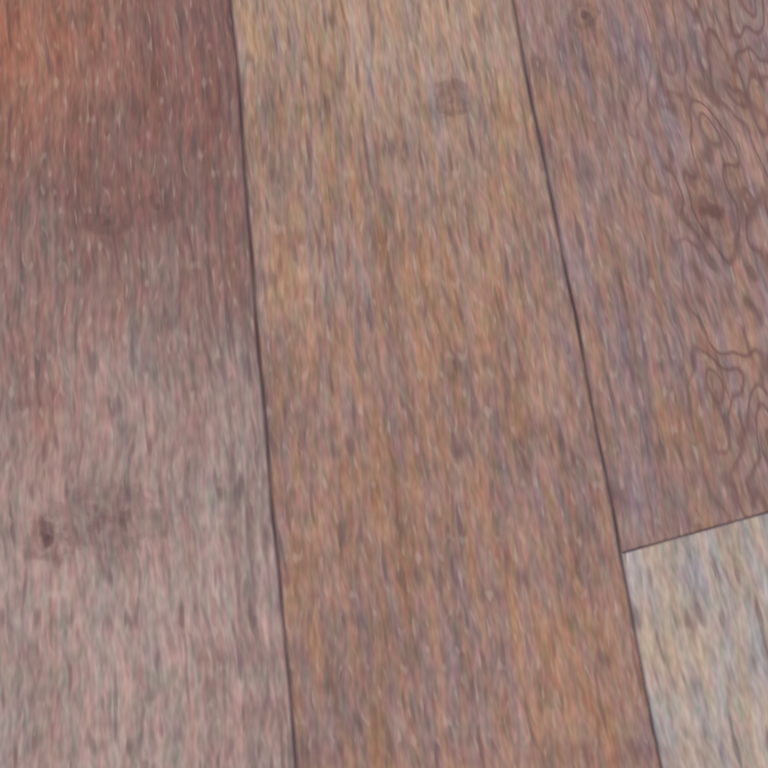
Reproduce this texture procedurally as a three.js fragment shader.

```glsl
// Weathered oak floor: three slanting planks with grain, knots and dark joints.
varying vec2 vUv;

vec2 gradientAt(vec2 cell) {
  float h = fract(sin(dot(cell, vec2(127.1, 311.7))) * 43758.55);
  return vec2(cos(6.2832 * h), sin(6.2832 * h));
}

// Gradient noise, roughly -0.7 to 0.7
float noise(vec2 p) {
  vec2 i = floor(p), f = fract(p);
  vec2 u = f * f * f * (f * (f * 6.0 - 15.0) + 10.0);
  vec2 e = vec2(1.0, 0.0);
  float a = dot(gradientAt(i), f);
  float b = dot(gradientAt(i + e.xy), f - e.xy);
  float c = dot(gradientAt(i + e.yx), f - e.yx);
  float d = dot(gradientAt(i + e.xx), f - e.xx);
  return mix(mix(a, b, u.x), mix(c, d, u.x), u.y);
}

float fbm(vec2 p) {
  float sum = 0.0, amp = 1.0;
  for (int i = 0; i < 3; i++) {
    sum += amp * noise(p);
    p = p * 2.1 + 7.3;
    amp *= 0.5;
  }
  return sum;
}

// Ragged dark spot with faint rings
float knot(vec2 p, vec2 centre, vec2 size) {
  vec2 q = (p - centre) / size;
  float d = length(q) + 0.5 * fbm(p * 45.0);
  return exp(-d * d) * (0.72 + 0.28 * cos(d * 7.0));
}

// Thin dark joint at signed distance d
float joint(float d, float width) {
  return exp(-d * d / (width * width));
}

void main() {
  vec2 p = vUv;

  // Two long joints that spread apart towards the viewer
  float wobble = 0.004 * noise(vec2(p.y * 9.0, 2.5));
  float seamA = 0.384 - 0.084 * p.y + wobble;
  float seamB = 0.862 - 0.194 * p.y - wobble;
  float across = (p.x - seamA) / (seamB - seamA);
  float left = 1.0 - smoothstep(-0.0015, 0.0015, p.x - seamA);
  float right = smoothstep(-0.0015, 0.0015, p.x - seamB);
  float endLine = p.y - 0.28 - 0.28 * (p.x - 0.81);
  float pale = right * (1.0 - smoothstep(-0.0015, 0.0015, endLine));

  // Grain space follows the fan of the planks
  vec2 g = vec2(across * 0.42, p.y);
  g.x += 0.005 * noise(p * vec2(9.0, 7.0));
  vec2 s = g + 3.0 * step(seamA, p.x) + 5.0 * step(seamB, p.x) + 2.0 * step(0.5, pale);

  // Plank colours with broad stains
  float stain = fbm(p * vec2(4.0, 3.5) + 11.0);
  vec3 leftWood = mix(vec3(0.635, 0.545, 0.525), vec3(0.51, 0.385, 0.365),
                      smoothstep(0.28, 0.92, p.y + 0.25 * stain));
  leftWood += vec3(0.08, 0.04, 0.0) * smoothstep(0.25, 0.0, length(p - vec2(0.0, 0.95)));
  vec3 midWood = mix(vec3(0.60, 0.475, 0.43), vec3(0.645, 0.535, 0.475),
                     smoothstep(0.45, 1.0, p.y + 0.2 * stain));
  vec3 rightWood = vec3(0.59, 0.48, 0.455);
  vec3 wood = mix(midWood, leftWood, left);
  wood = mix(wood, rightWood, right);
  wood = mix(wood, vec3(0.675, 0.615, 0.585), pale);
  wood *= 1.0 + 0.07 * stain;

  // Fibres: long streaks, fine hairs and shifts between ochre and grey pink
  wood *= 1.0 + 0.12 * noise(s * vec2(36.0, 5.0))
              + 0.16 * noise(s * vec2(120.0, 24.0) + 5.0)
              + 0.12 * noise(s * vec2(210.0, 60.0) + 9.0);
  float warmth = noise(s * vec2(70.0, 10.0) + 20.0) + 0.6 * noise(s * vec2(16.0, 4.0) + 30.0);
  wood += warmth * mix(vec3(0.06, 0.01, -0.055), vec3(0.04, -0.01, -0.02), left);
  wood += noise(s * vec2(140.0, 30.0) + 35.0) * vec3(0.03, -0.03, 0.0);

  // Dark pores and short pale flecks
  float pore = smoothstep(0.18, 0.55, noise(s * vec2(95.0, 18.0) + 40.0));
  float fleck = smoothstep(0.22, 0.6, noise(s * vec2(125.0, 42.0) + 50.0));
  wood = mix(wood, vec3(0.37, 0.30, 0.32), 0.42 * pore);
  wood = mix(wood, vec3(0.75, 0.67, 0.63), 0.42 * fleck);

  // Wavy growth lines beside the first joint
  float wave = g.x + 0.016 * noise(g * vec2(8.0, 6.0) + 60.0);
  float lines = pow(0.5 + 0.5 * sin(wave * 330.0), 4.0) * left;
  lines *= smoothstep(-0.12, -0.06, g.x) * (0.6 + 0.8 * noise(g * vec2(20.0, 4.0)));
  wood = mix(wood, vec3(0.41, 0.33, 0.34), 0.5 * clamp(lines, 0.0, 1.0));

  // Curled figure on the right plank
  float field = fbm(g * vec2(10.0, 5.0) + 70.0);
  float curl = pow(0.5 + 0.5 * sin(field * 24.0), 4.0) * right * (1.0 - pale);
  curl *= smoothstep(0.80, 0.93, p.x + 0.12 * stain);
  wood = mix(wood, vec3(0.41, 0.30, 0.30), 0.5 * curl);

  // Knots
  float knots = knot(p, vec2(0.588, 0.872), vec2(0.019, 0.024));
  knots += 0.7 * knot(p, vec2(0.14, 0.712), vec2(0.026, 0.018));
  knots += 0.7 * knot(p, vec2(0.205, 0.728), vec2(0.022, 0.020));
  knots += 0.8 * knot(p, vec2(0.06, 0.295), vec2(0.024, 0.028));
  knots += 0.6 * knot(p, vec2(0.14, 0.325), vec2(0.075, 0.040));
  knots += 0.8 * knot(p, vec2(0.76, 0.98), vec2(0.020, 0.020));
  knots += 0.6 * knot(p, vec2(0.93, 0.725), vec2(0.045, 0.035));
  wood = mix(wood, vec3(0.35, 0.25, 0.25), 0.75 * clamp(knots, 0.0, 1.0));

  // Joints, uneven in depth
  float gap = max(joint(p.x - seamA, 0.0032), joint(p.x - seamB, 0.0028));
  gap = max(gap, 0.8 * right * joint(endLine, 0.0022));
  gap *= 0.65 + 0.4 * noise(p * 14.0);
  wood = mix(wood, vec3(0.27, 0.22, 0.24), clamp(gap, 0.0, 1.0));

  gl_FragColor = vec4(wood, 1.0);
}
```
